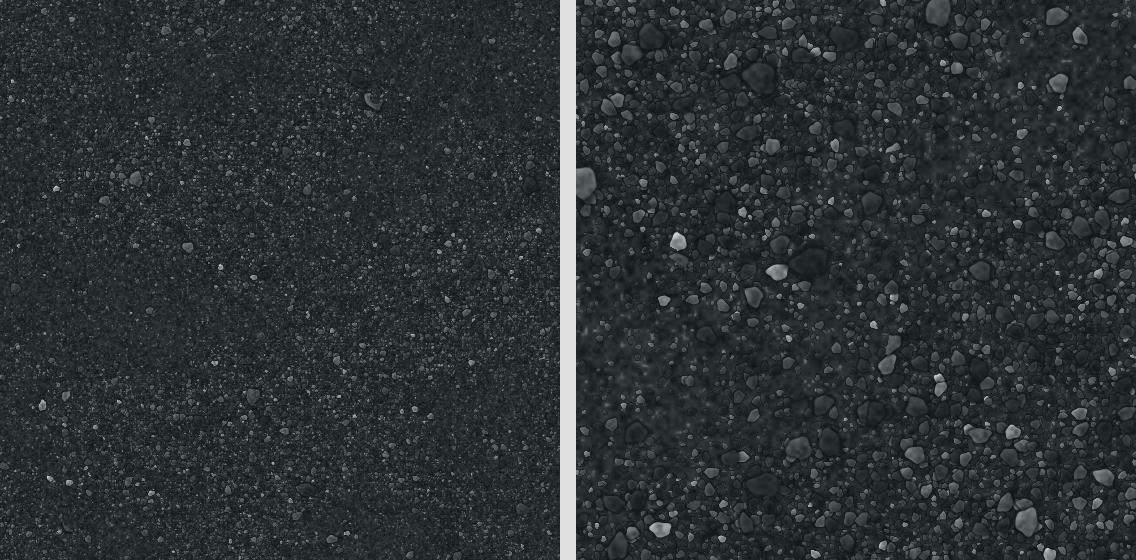
Left: the whole. Right: its middle third, enlarged.
Give the GLSL for this texture, as a Shadertoy shader.

```glsl
// Dark blue-grey gravel: pebbles of many sizes drifting over fine, compacted soil.

const int   LAYERS = 6;
const float CELLS[6]  = float[6](250.0, 160.0, 108.0, 72.0, 46.0, 26.0);  // stones per canvas side
const float CHANCE[6] = float[6](0.85, 0.66, 0.46, 0.24, 0.08, 0.018);    // share of cells filled
const float SOIL_TONE = 0.168;
const float SOIL_GRAIN = 0.17;
const float GAP_TONE = 0.078;
const float GAP_STRENGTH = 0.72;
const float STONE_DARK = 0.15;
const float STONE_PALE = 0.41;
const float PATCH_SCALE = 4.5;
const vec3  COOL_TINT = vec3(-0.019, 0.001, 0.014);
const vec2  LIGHT_DIR = vec2(-0.6, 0.8);
const float TAU = 6.2831853;

vec4 hash4(vec3 p) {
    vec4 q = fract(p.xyzx * vec4(0.1031, 0.1030, 0.0973, 0.1099));
    q += dot(q, q.wzxy + 33.33);
    return fract((q.xxyz + q.yzzw) * q.zywx);
}

float valueNoise(vec2 p, float seed) {
    vec2 cell = floor(p), f = fract(p);
    f = f * f * (3.0 - 2.0 * f);
    float a = hash4(vec3(cell, seed)).x;
    float b = hash4(vec3(cell + vec2(1, 0), seed)).x;
    float c = hash4(vec3(cell + vec2(0, 1), seed)).x;
    float d = hash4(vec3(cell + vec2(1, 1), seed)).x;
    return mix(mix(a, b, f.x), mix(c, d, f.x), f.y);
}

float fbm(vec2 p, float seed) {
    float sum = 0.0, weight = 0.53;
    for (int i = 0; i < 4; i++) {
        sum += weight * valueNoise(p, seed + float(i));
        p = mat2(1.6, 1.2, -1.2, 1.6) * p;
        weight *= 0.5;
    }
    return sum;
}

// Lays one size of scattered stones, with dark gaps around them, over a tone.
float layStones(float tone, vec2 uv, int layer, float gravel, float grain) {
    float cells = CELLS[layer];
    float seed = float(layer) * 17.0 + 3.0;
    float chance = CHANCE[layer] * mix(0.22, 1.0, gravel);
    vec2 p = uv * cells;
    for (int y = -1; y <= 1; y++)
    for (int x = -1; x <= 1; x++) {
        vec2 cell = floor(p) + vec2(x, y);
        vec4 place = hash4(vec3(cell, seed));
        if (place.w > chance) continue;
        vec4 look = hash4(vec3(cell, seed + 7.0));

        // Irregular, slightly stretched outline
        vec2 offset = p - cell - 0.5 - (place.xy - 0.5) * 0.5;
        float turn = look.x * TAU;
        vec2 q = mat2(cos(turn), -sin(turn), sin(turn), cos(turn)) * offset;
        q *= vec2(1.0, 1.1 + 0.5 * look.y);
        float radius = mix(0.27, 0.48, place.z);
        float angle = atan(q.y, q.x + 1e-5);
        float bumps = 0.10 * cos(3.0 * angle + look.z * TAU)
                    + 0.06 * cos(5.0 * angle + look.y * 20.0);
        float d = length(q) / radius * (1.0 + bumps);
        float edge = max(0.08, 0.55 * cells / (iResolution.y * radius));

        // Gap, then a worn top with a lit rim
        tone = mix(tone, GAP_TONE, GAP_STRENGTH * (1.0 - smoothstep(1.0, 1.5, d)));
        float body = mix(STONE_DARK, STONE_PALE, look.w * look.w);
        body += 0.14 * smoothstep(0.94, 1.0, look.w);
        float lit = dot(offset, LIGHT_DIR) / radius;
        float rim = smoothstep(0.45, 0.85, d);
        body *= 0.94 + 0.24 * lit + 0.12 * rim + 0.75 * (grain - 0.5);
        tone = mix(tone, body, 1.0 - smoothstep(1.0 - edge, 1.0 + edge, d));
    }
    return tone;
}

// A few short, thin pale fibres.
float fibres(vec2 uv) {
    vec2 p = uv * 9.0, cell = floor(p);
    vec4 h = hash4(vec3(cell, 91.0));
    vec2 q = fract(p) - 0.5;
    float turn = h.x * TAU;
    q = mat2(cos(turn), -sin(turn), sin(turn), cos(turn)) * q;
    q.y += 0.8 * q.x * q.x;
    float halfLength = mix(0.06, 0.17, h.y);
    float d = length(vec2(max(abs(q.x) - halfLength, 0.0), q.y));
    float width = max(0.008, 9.0 / iResolution.y * 0.6);
    return step(h.z, 0.10) * (1.0 - smoothstep(0.0, width * 1.6, d));
}

void mainImage(out vec4 fragColor, in vec2 fragCoord) {
    vec2 uv = fragCoord / iResolution.y;

    // Soil with fine grit
    float gravel = smoothstep(0.36, 0.60, fbm(uv * PATCH_SCALE, 5.0));
    float grain = 0.5 * valueNoise(uv * 230.0, 31.0) + 0.5 * valueNoise(uv * 430.0, 37.0);
    float mottle = fbm(uv * 22.0, 43.0) - 0.5;
    float tone = SOIL_TONE + SOIL_GRAIN * (grain - 0.5) + 0.05 * mottle;
    tone += 0.16 * smoothstep(0.74, 0.95, grain);

    // Stones from the finest to the largest
    for (int i = 0; i < LAYERS; i++) tone = layStones(tone, uv, i, gravel, grain);
    tone = mix(tone, 0.46, 0.7 * fibres(uv));

    fragColor = vec4(clamp(tone + COOL_TINT, 0.0, 1.0), 1.0);
}
```
